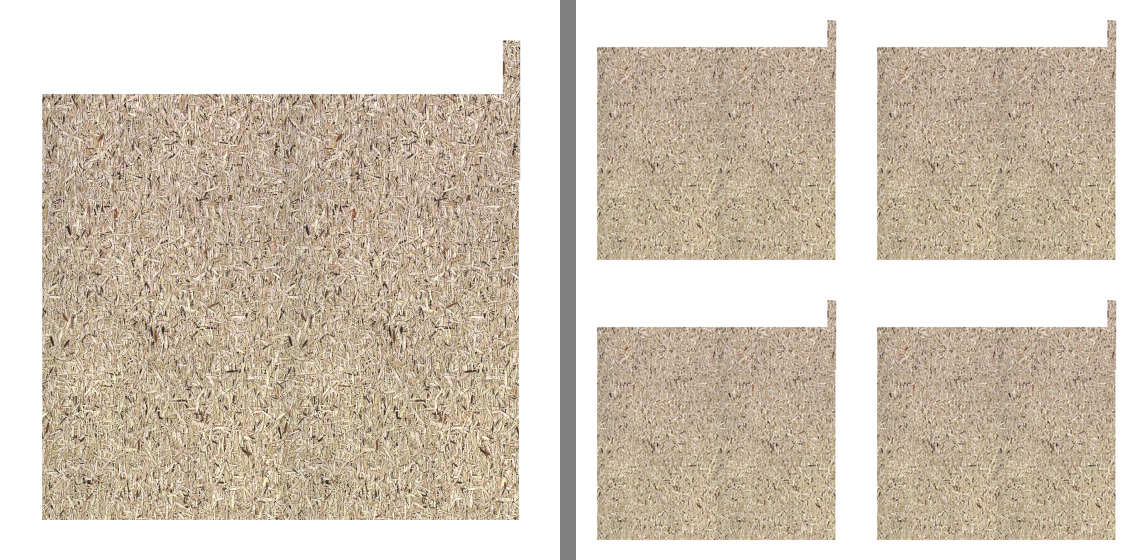
Left: one tile. Right: repeated 2 by 2.
Give the GLSL for this texture, as a WebGL 2 fragment shader.

```glsl
#version 300 es
precision highp float;

uniform vec2 u_resolution;
out vec4 fragColor;

const float PERIOD = 0.4255; // width of one board, two lie side by side

vec4 hash4(vec2 cell, float seed) {
  float phase = dot(vec3(cell, seed), vec3(12.9898, 78.233, 37.719));
  return fract(sin(phase + vec4(0.0, 1.7, 3.1, 4.9)) * 43758.5453);
}

// Value noise that wraps after 'cells' cells in x
float wrapNoise(vec2 p, float cells, float seed) {
  vec2 id = floor(p);
  vec2 f = smoothstep(0.0, 1.0, p - id);
  float x0 = mod(id.x, cells);
  float x1 = mod(id.x + 1.0, cells);
  float low = mix(hash4(vec2(x0, id.y), seed).x, hash4(vec2(x1, id.y), seed).x, f.x);
  float high = mix(hash4(vec2(x0, id.y + 1.0), seed).x, hash4(vec2(x1, id.y + 1.0), seed).x, f.x);
  return mix(low, high, f.y);
}

float boxDistance(vec2 p, vec2 low, vec2 high) {
  vec2 d = abs(p - 0.5 * (low + high)) - 0.5 * (high - low);
  return max(d.x, d.y);
}

// Pointed sliver with slanted ends, lying along x
float sliverDistance(vec2 q, vec2 halfSize, float slant) {
  float along = q.x + slant * q.y;
  float t = along / halfSize.x;
  float width = halfSize.y * (1.0 - 0.55 * t * t);
  return max(abs(q.y) - width, abs(along) - halfSize.x);
}

vec3 woodTone(vec4 h, float fineness) {
  vec3 tone = mix(vec3(0.74, 0.61, 0.47), vec3(0.97, 0.935, 0.88), pow(h.x, 0.6));
  tone += (h.y - 0.5) * vec3(-0.02, 0.03, -0.09);
  // Rare bark, rust on large chips and almost black on small ones
  float bark = step(h.z, mix(0.012, 0.07, fineness));
  vec3 barkTone = mix(vec3(0.56, 0.33, 0.21), vec3(0.22, 0.18, 0.17), max(fineness, step(0.6, h.w)));
  return mix(tone, barkTone, bark);
}

// One scattered layer of wood strands over the given colour
vec3 addStrands(vec3 color, vec2 p, float cells, float seed, float px) {
  float size = PERIOD / cells;
  float fineness = smoothstep(18.0, 45.0, cells);
  vec2 home = floor(p / size);
  for (int j = -1; j <= 1; j++) {
    for (int i = -1; i <= 1; i++) {
      vec2 cell = home + vec2(i, j);
      vec2 key = vec2(mod(cell.x, cells), cell.y);
      vec4 place = hash4(key, seed);
      vec4 look = hash4(key, seed + 50.0);
      vec4 shape = hash4(key, seed + 90.0);
      if (shape.w > 0.8) continue;

      // Mostly upright, with some lying across
      float lean = place.z * 2.0 - 1.0;
      float angle = 1.57 + 1.6 * lean * abs(lean);
      vec2 axis = vec2(cos(angle), sin(angle));
      vec2 d = p - (cell + place.xy) * size;
      vec2 q = vec2(dot(d, axis), dot(d, vec2(-axis.y, axis.x)));
      vec2 halfSize = size * vec2(mix(0.35, 0.85, shape.x), mix(0.05, 0.17, shape.y * shape.y));
      float slant = (shape.z - 0.5) * 2.5;

      // Cast shadow, then the strand with its grain
      float shade = sliverDistance(q + vec2(0.0, 0.0012), halfSize, slant);
      color *= 1.0 - 0.2 * smoothstep(0.0015, -0.001, shade);
      float dist = sliverDistance(q, halfSize, slant);
      float grain = sin(q.y * 1900.0 + 6.0 * look.w + 2.0 * sin(q.x * 160.0));
      vec3 strand = woodTone(look, fineness) * (1.0 + 0.035 * grain);
      color = mix(color, strand, smoothstep(0.7 * px, -0.7 * px, dist));
    }
  }
  return color;
}

vec3 boardColor(vec2 p, float px) {
  // Fibrous ground with dark pits
  float fibre = wrapNoise(p / PERIOD * vec2(150.0, 60.0), 150.0, 3.0);
  vec3 color = mix(vec3(0.62, 0.51, 0.39), vec3(0.92, 0.85, 0.74), fibre);

  // Coarse and fine layers take turns
  for (int k = 0; k < 12; k++) {
    float cells = 13.0 + mod(float(k) * 17.0, 43.0);
    color = addStrands(color, p, cells, float(k) * 7.3 + 1.0, px);
  }

  // Dust, pits and broad changes of tone
  float dust = wrapNoise(p / PERIOD * 190.0, 190.0, 11.0);
  float pits = wrapNoise(p / PERIOD * 110.0, 110.0, 17.0);
  float patches = wrapNoise(p / PERIOD * 5.0, 5.0, 23.0);
  color *= 0.92 + 0.16 * dust;
  color *= 1.0 - 0.55 * smoothstep(0.9, 0.99, pits);
  color *= 0.97 + 0.07 * patches;
  color *= mix(0.96, 1.01, smoothstep(0.0, 0.12, fract(p.x / PERIOD) * PERIOD));
  return color * mix(vec3(1.01, 1.01, 0.97), vec3(0.99, 0.975, 0.98), smoothstep(0.1, 0.7, p.y));
}

void main() {
  vec2 uv = gl_FragCoord.xy / u_resolution;
  float px = 1.0 / min(u_resolution.x, u_resolution.y);

  // Double board with a narrow offcut at its upper right, on white
  float board = boxDistance(uv, vec2(0.0755, 0.0716), vec2(0.9265, 0.832));
  float offcut = boxDistance(uv, vec2(0.898, 0.677), vec2(0.929, 0.928));
  float cover = smoothstep(0.7 * px, -0.7 * px, min(board, offcut));

  vec3 color = vec3(1.0);
  if (cover > 0.0) color = mix(color, boardColor(uv - vec2(0.0755, 0.0716), px), cover);
  fragColor = vec4(clamp(color, 0.0, 1.0), 1.0);
}
```
